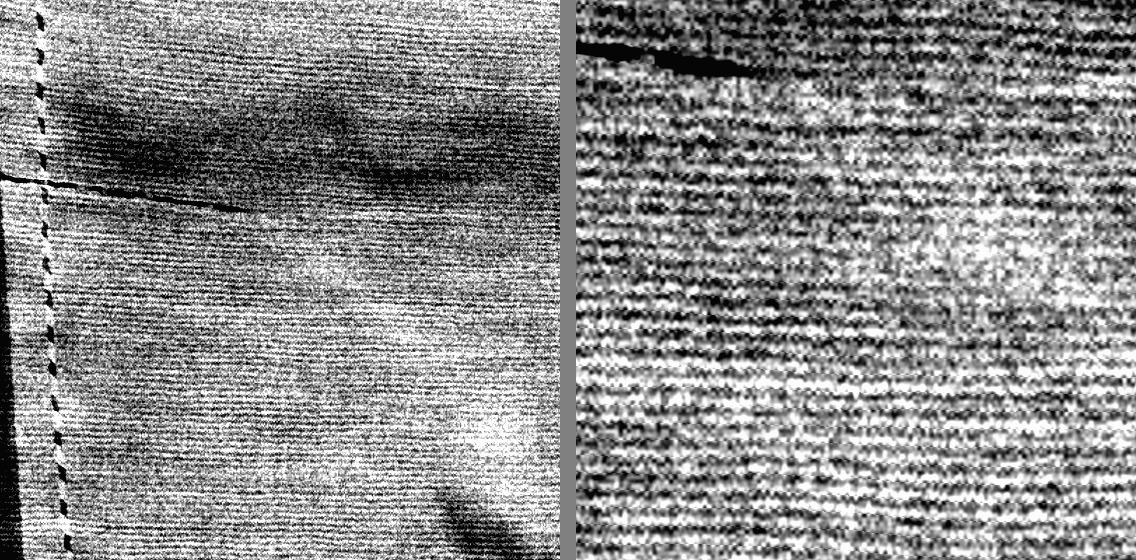
Left: the whole. Right: its middle third, enlarged.
Reproduce this texture procedurally as a Shadertoy shader.

```glsl
// Worn denim in harsh black and white: ribbed weave, folds, stitched seams and grain.

const float ROWS = 88.0;           // thread rows per canvas height
const float TEETH = 185.0;         // weave teeth per canvas width
const float GRAIN = 400.0;         // grain cells per canvas width
const float BASE_TONE = 0.62;
const float BAND_DEPTH = 0.29;     // darkness of the wide upper fold
const float ROW_CONTRAST = 0.23;
const float GRAIN_CONTRAST = 0.95;
const float STITCH_PERIOD = 0.062; // length of one stitch of the side seam
const float TAU = 6.2831853;

float hash(vec2 p) {
    vec3 q = fract(p.xyx * 0.1031);
    q += dot(q, q.yzx + 33.33);
    return fract((q.x + q.y) * q.z);
}

float noise(vec2 p) {
    vec2 cell = floor(p), f = fract(p);
    f = f * f * (3.0 - 2.0 * f);
    return mix(mix(hash(cell), hash(cell + vec2(1, 0)), f.x),
               mix(hash(cell + vec2(0, 1)), hash(cell + vec2(1, 1)), f.x), f.y);
}

float fbm(vec2 p) {
    float sum = 0.0, amp = 0.5;
    for (int i = 0; i < 4; i++) {
        sum += amp * noise(p);
        p = p * 2.03 + 17.0;
        amp *= 0.5;
    }
    return sum / 0.9375;
}

// Soft elliptical patch, turned by an angle
float patchAt(vec2 p, vec2 centre, vec2 radius, float angle) {
    vec2 d = p - centre;
    float c = cos(angle), s = sin(angle);
    d = vec2(c * d.x + s * d.y, c * d.y - s * d.x) / radius;
    return exp(-dot(d, d));
}

// Broad light and shade of the folds
float foldTone(vec2 p, float seamX) {
    vec2 q = p + 0.05 * (vec2(fbm(p * 7.0), fbm(p * 7.0 + 40.0)) - 0.5);
    float band = (q.y - 0.725 + 0.03 * q.x) / 0.135;
    float cloth = smoothstep(-0.01, 0.07, p.x - seamX);
    float tone = BASE_TONE - BAND_DEPTH * exp(-band * band) * cloth;
    tone += 0.12 * smoothstep(0.84, 1.0, p.y);
    tone -= 0.30 * patchAt(q, vec2(0.25, 0.72), vec2(0.11, 0.04), 0.0);
    tone -= 0.20 * patchAt(q, vec2(0.16, 0.79), vec2(0.09, 0.04), -0.8);
    tone -= 0.30 * patchAt(q, vec2(0.69, 0.69), vec2(0.16, 0.025), -0.05);
    tone -= 0.18 * patchAt(q, vec2(0.62, 0.76), vec2(0.16, 0.035), -0.75);
    tone -= 0.18 * patchAt(q, vec2(0.95, 0.76), vec2(0.12, 0.08), -0.5);
    tone -= 0.12 * patchAt(q, vec2(0.28, 0.56), vec2(0.20, 0.06), -0.2);
    tone -= 0.10 * patchAt(q, vec2(0.24, 0.36), vec2(0.10, 0.14), 0.0);
    tone += 0.25 * patchAt(q, vec2(0.57, 0.53), vec2(0.09, 0.03), -0.6);
    tone += 0.18 * patchAt(q, vec2(0.74, 0.39), vec2(0.11, 0.04), -0.7);
    tone += 0.26 * patchAt(q, vec2(0.90, 0.22), vec2(0.07, 0.13), 0.2);
    tone -= 0.55 * patchAt(q, vec2(0.83, 0.06), vec2(0.09, 0.028), -1.1);
    tone -= 0.50 * patchAt(q, vec2(0.91, 0.03), vec2(0.08, 0.025), -0.9);
    tone += 0.30 * (fbm(p * vec2(6.0, 8.0) + 5.0) - 0.5);
    // Puckered strip beside the side seam
    float pucker = noise(vec2(p.x * 9.0, p.y * 26.0 + p.x * 4.0)) - 0.45;
    return tone + 0.5 * pucker * (1.0 - smoothstep(0.0, 0.09, p.x - seamX));
}

// Ribbed rows with jagged edges and uneven, streaky threads
float weave(vec2 p) {
    float slope = mix(0.03, 0.11, smoothstep(0.25, 0.85, p.y));
    float v = (p.y + slope * (p.x - 0.35 * p.x * p.x)) * ROWS;
    v += 0.9 * (fbm(p * vec2(9.0, 14.0)) - 0.5);
    float row = floor(v);
    float tooth = sin(TAU * (p.x * TEETH + 0.5 * row) + 5.0 * noise(p * 45.0));
    float rib = sin(TAU * (v + 0.09 * tooth + 0.25 * (noise(p * 130.0) - 0.5)));
    float strength = 0.35 + 1.2 * noise(vec2(p.x * 7.0, v * 0.35));
    float streak = noise(vec2(p.x * 8.0, v * 1.1 + 60.0)) - 0.5;
    float slub = smoothstep(0.78, 0.95, noise(vec2(p.x * 6.0 + 30.0, v * 0.9)));
    float warp = noise(vec2(p.x * 95.0, p.y * 5.0)) - 0.5;
    return ROW_CONTRAST * (rib * strength + 0.3 * tooth * (1.0 - abs(rib)))
         + 0.26 * streak + 0.22 * slub + 0.14 * warp * (1.0 - p.y);
}

float grain(vec2 p) {
    float fine = noise(p * GRAIN) - 0.5;
    float coarse = noise(p * GRAIN * 0.47 + 90.0) - 0.5;
    return GRAIN_CONTRAST * (0.8 * fine + 0.4 * coarse);
}

void mainImage(out vec4 fragColor, in vec2 fragCoord) {
    vec2 p = fragCoord / iResolution.xy;
    float depth = 1.0 - p.y;
    float seamX = 0.072 + 0.052 * depth * depth;
    float value = foldTone(p, seamX) + weave(p) + grain(p);

    // Side seam: slanted dark stitches with light thread between them
    float wobble = 0.007 * (noise(p * 70.0) - 0.5);
    float side = p.x - seamX + wobble;
    float along = fract(p.y / STITCH_PERIOD + side * 12.0) - 0.5;
    float dash = 1.0 - smoothstep(0.17, 0.27, abs(along));
    value -= 0.85 * dash * (1.0 - smoothstep(0.003, 0.0075, abs(side)));
    value += 0.35 * (1.0 - dash) * (1.0 - smoothstep(0.003, 0.010, abs(side)));

    // Cross seam: broken black line fading to the right, pale ridge below
    float cross = p.y - 0.684 + 0.135 * p.x + wobble;
    float reach = 1.0 - smoothstep(0.36, 0.50, p.x);
    float gap = smoothstep(0.70, 0.86, noise(vec2(p.x * 85.0, 3.0)));
    value -= 1.1 * reach * (1.0 - 0.8 * gap) * (1.0 - smoothstep(0.003, 0.0065, abs(cross)));
    float ridge = exp(-pow((cross + 0.014) / 0.006, 2.0));
    value += 0.25 * ridge * (1.0 - smoothstep(0.45, 0.60, p.x));

    // Black gap along the lower left edge
    float edge = p.x - 0.062 * (depth - 0.33) + wobble * 0.6;
    value -= (1.0 - smoothstep(-0.002, 0.004, edge)) * step(0.3, depth)
           * (0.75 + 0.3 * smoothstep(0.0, -0.015, -abs(edge + 0.004)));

    fragColor = vec4(vec3(clamp(value, 0.02, 0.99)), 1.0);
}
```
